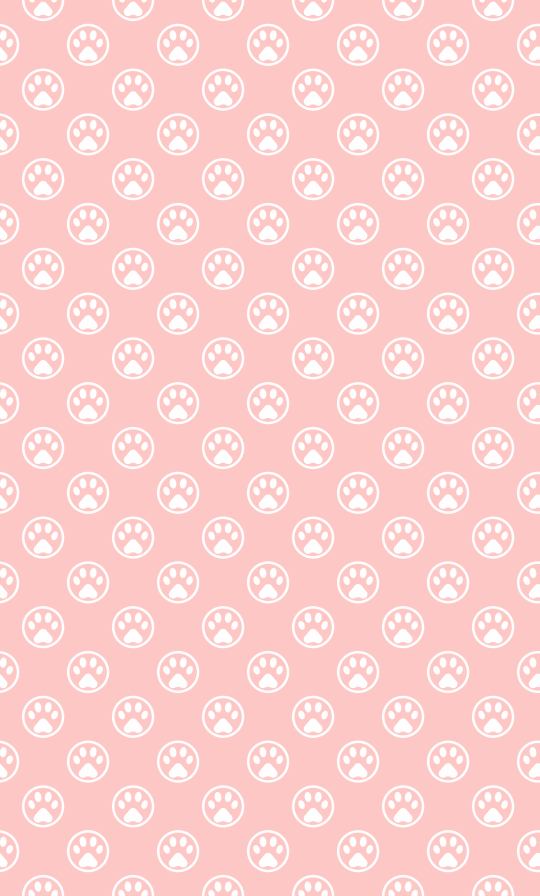
A WebGL 1 fragment shader for this pattern:

```glsl
precision highp float;
// White paw prints inside thin rings, staggered on a flat pink ground.
// Two interleaved square lattices give the stagger; each badge is a signed
// distance built from ellipses and a rounded pad, mirrored about its axis.

uniform vec2 u_resolution;

const vec2 REPEATS = vec2(6.0, 10.0);     // whole repeats across and down
const vec2 PHASE = vec2(0.479, 0.0);      // centre of the first badge, in cells
const vec3 PINK = vec3(0.99, 0.78, 0.77);
const vec3 WHITE = vec3(1.0, 0.995, 0.995);

// Offset from the nearest point of a unit lattice
vec2 latticeOffset(vec2 p) {
  return fract(p + 0.5) - 0.5;
}

vec2 rotate(vec2 p, float angle) {
  float c = cos(angle);
  float s = sin(angle);
  return vec2(c * p.x - s * p.y, s * p.x + c * p.y);
}

// Approximate signed distance to an ellipse
float ellipse(vec2 p, vec2 radii) {
  float k = length(p / radii);
  float slope = length(p / (radii * radii));
  return k * (k - 1.0) / max(slope, 0.001);
}

float capsule(vec2 p, vec2 a, vec2 b, float radius) {
  vec2 axis = b - a;
  float t = clamp(dot(p - a, axis) / dot(axis, axis), 0.0, 1.0);
  return length(p - a - t * axis) - radius;
}

float smoothUnion(float a, float b, float blend) {
  float h = max(blend - abs(a - b), 0.0) / blend;
  return min(a, b) - 0.25 * h * h * blend;
}

float toe(vec2 p, vec2 centre, vec2 radii, float tilt) {
  return ellipse(rotate(p - centre, tilt), radii);
}

// Two lobes meeting at the top, with a shallow notch below
float pad(vec2 p) {
  float lobes = capsule(p, vec2(0.0, -0.065), vec2(0.057, -0.133), 0.047);
  float middle = ellipse(p - vec2(0.0, -0.12), vec2(0.06, 0.045));
  return smoothUnion(lobes, middle, 0.02);
}

float paw(vec2 p) {
  p.x = abs(p.x);
  float innerToe = toe(p, vec2(0.057, 0.105), vec2(0.037, 0.057), 0.14);
  float outerToe = toe(p, vec2(0.128, 0.020), vec2(0.034, 0.050), 0.38);
  return min(pad(p), min(innerToe, outerToe));
}

float ring(vec2 p, float radius, float width) {
  return abs(length(p) - radius) - 0.5 * width;
}

void main() {
  vec2 cell = gl_FragCoord.xy / u_resolution * REPEATS - PHASE;

  // Keep whichever of the two staggered badges is closer
  vec2 p = latticeOffset(cell);
  vec2 q = latticeOffset(cell + 0.5);
  if (dot(q, q) < dot(p, p)) p = q;

  float badge = min(paw(p), ring(p, 0.221, 0.028));

  // Edge softness of about one pixel, measured in cells
  float pixel = REPEATS.y / u_resolution.y;
  float ink = 1.0 - smoothstep(-0.7 * pixel, 0.7 * pixel, badge);

  gl_FragColor = vec4(mix(PINK, WHITE, ink), 1.0);
}
```
